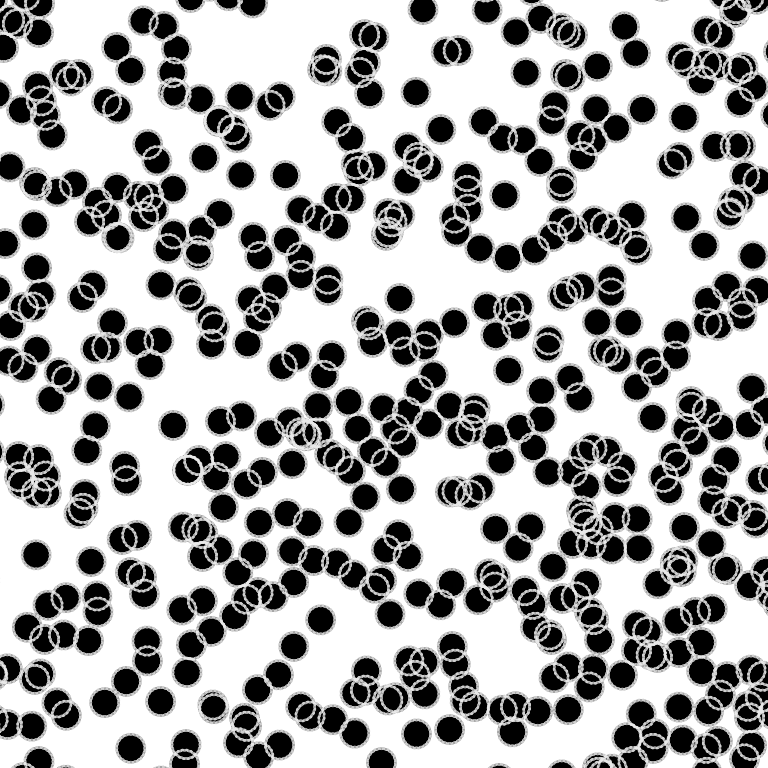
Give the GLSL for this pattern, as a WebGL 1 fragment shader.

```glsl
precision highp float;
// Scattered black discs with pale, finely toothed rims that show through overlaps.

uniform vec2 u_resolution;

const float CELLS = 20.0;          // scatter cells across the canvas
const int   TRIES = 4;             // candidate discs per cell
const float PRESENCE = 0.355;      // chance that a candidate is drawn
const float RADIUS = 0.0183;       // disc radius at the middle of its rim
const float RIM_HALF = 0.0018;     // half the rim width
const float TEETH = 20.0;          // teeth around a rim
const float TOOTH_DEPTH = 0.0003;  // radial wobble of the rim

const float PAPER = 1.0;
const float INK = 0.0;
const float RIM_LIGHT = 0.81;
const float RIM_DARK = 0.65;
const float RIM_CROSSING = 0.91;

float hash(vec2 p) {
  return fract(sin(dot(p, vec2(127.1, 311.7))) * 43758.5453);
}

void main() {
  float scale = min(u_resolution.x, u_resolution.y);
  vec2 uv = gl_FragCoord.xy / scale;
  float soft = 0.5 / scale;
  vec2 home = floor(uv * CELLS);

  float fill = 0.0;       // union of all discs
  float rimSum = 0.0;     // number of rims covering this point
  float strongest = 0.0;
  float rimTone = RIM_LIGHT;

  // Visit the candidates of this cell and its neighbours
  for (int y = -1; y <= 1; y++) {
    for (int x = -1; x <= 1; x++) {
      vec2 cell = home + vec2(float(x), float(y));
      for (int i = 0; i < TRIES; i++) {
        vec2 seed = cell + float(i) * vec2(37.3, 71.9);
        if (hash(seed + 5.7) > PRESENCE) continue;

        vec2 jitter = vec2(hash(seed + 13.1), hash(seed + 29.5));
        vec2 offset = uv - (cell + jitter) / CELLS;
        float dist = length(offset);
        if (dist > 1.5 * RADIUS) continue;

        // Toothed rim around the disc
        float angle = atan(offset.y, offset.x + 1e-6);
        float wave = cos(angle * TEETH);
        float edge = dist - RADIUS + TOOTH_DEPTH * wave;
        float rim = 1.0 - smoothstep(RIM_HALF - soft, RIM_HALF + soft, abs(edge));

        fill = max(fill, 1.0 - smoothstep(-soft, soft, edge));
        rimSum += rim;
        if (rim > strongest) {
          strongest = rim;
          rimTone = mix(RIM_LIGHT, RIM_DARK, smoothstep(0.0, 0.6, wave));
        }
      }
    }
  }

  // Rims lie over every disc and brighten where they cross
  float tone = mix(PAPER, INK, fill);
  rimTone = mix(rimTone, RIM_CROSSING, clamp(rimSum - 1.0, 0.0, 1.0));
  tone = mix(tone, rimTone, min(rimSum, 1.0));
  gl_FragColor = vec4(vec3(tone), 1.0);
}
```
